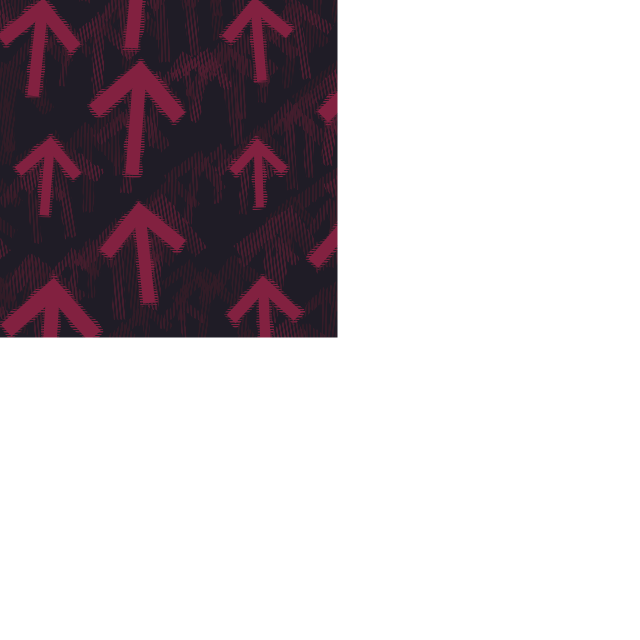
A WebGL 1 fragment shader for this pattern:

```glsl
precision highp float;
uniform vec2 u_resolution;

const vec3 PAPER = vec3(1.0);
const vec3 INK = vec3(0.12, 0.11, 0.15);
const vec3 DIM = vec3(0.19, 0.11, 0.15);
const vec3 WINE = vec3(0.34, 0.12, 0.20);
const vec3 CRIMSON = vec3(0.51, 0.13, 0.25);
const vec2 PANEL_CORNER = vec2(0.52734, 0.47266);
const float TAU = 6.28319;

vec2 hash2(vec2 p) {
  vec2 q = vec2(dot(p, vec2(127.1, 311.7)), dot(p, vec2(269.5, 183.3)));
  return fract(sin(q) * 43758.5);
}

float gradientDot(vec2 cell, vec2 offset, vec2 f) {
  float angle = TAU * hash2(cell + offset).x;
  return dot(vec2(cos(angle), sin(angle)), f - offset);
}

float gradientNoise(vec2 p) {
  vec2 cell = floor(p);
  vec2 f = fract(p);
  vec2 w = f * f * f * (f * (f * 6.0 - 15.0) + 10.0);
  float low = mix(gradientDot(cell, vec2(0.0), f), gradientDot(cell, vec2(1.0, 0.0), f), w.x);
  float high = mix(gradientDot(cell, vec2(0.0, 1.0), f), gradientDot(cell, vec2(1.0), f), w.x);
  return mix(low, high, w.y);
}

mat2 rotation(float angle) {
  float c = cos(angle);
  float s = sin(angle);
  return mat2(c, s, -s, c);
}

float box(vec2 p, vec2 halfSize) {
  vec2 d = abs(p) - halfSize;
  return length(max(d, 0.0)) + min(max(d.x, d.y), 0.0);
}

// Upward arrow of the given length with its tip at the origin.
float arrow(vec2 p, float size) {
  vec2 q = vec2(abs(p.x), -p.y) / size;
  vec2 r = vec2(q.x + q.y, q.y - q.x) * 0.7071;
  float stem = box(q - vec2(0.0, 0.56), vec2(0.058, 0.44));
  float arm = box(r - vec2(0.3, 0.068), vec2(0.3, 0.068));
  return min(stem, arm) * size;
}

// Jittered arrows in staggered columns: nearest distance and its random value.
vec2 scatterArrows(vec2 p, vec2 spacing, float seed, vec2 sizes, float tilt) {
  vec2 nearest = vec2(1.0, 0.0);
  float column = floor(p.x / spacing.x);
  for (int i = -1; i <= 1; i++) {
    float x = column + float(i);
    float shift = 0.5 * mod(x, 2.0);
    float row = floor(p.y / spacing.y - shift);
    for (int j = -1; j <= 1; j++) {
      float y = row + float(j);
      vec2 a = hash2(vec2(x, y) + seed);
      vec2 b = hash2(vec2(y, x) + seed + 37.0);
      vec2 tip = (vec2(x, y + shift) + 0.5 + (a - 0.5) * 0.28) * spacing;
      vec2 local = rotation((b.x - 0.5) * tilt) * (p - tip);
      float d = arrow(local, mix(sizes.x, sizes.y, b.y));
      if (d < nearest.x) nearest = vec2(d, a.x);
    }
  }
  return nearest;
}

float coverage(float d, float pixel) {
  return clamp(0.5 - d / pixel, 0.0, 1.0);
}

float stripes(float t) {
  return smoothstep(0.25, 0.75, 0.5 + 0.5 * sin(TAU * t));
}

// Layers of faint arrows, each filled with steep broken hatching.
vec3 hatchedArrows(vec2 p, float pixel) {
  vec3 color = INK;
  for (int i = 0; i < 4; i++) {
    float k = float(i);
    vec2 q = p + vec2(0.37, 0.23) * k;
    vec2 hit = scatterArrows(q, vec2(0.135, 0.17), 11.0 + 17.0 * k, vec2(0.09, 0.19), 0.4);
    float slant = (hit.y - 0.5) * 70.0;
    float hatch = stripes(p.x * 185.0 + p.y * slant + k * 0.3);
    float ragged = gradientNoise(p * vec2(190.0, 60.0) + 9.0 * k) * 0.004;
    float fade = smoothstep(-0.6, 0.3, gradientNoise(p * 16.0 + 5.0 * k));
    vec3 tone = mix(DIM, WINE, hit.y * hit.y * fade);
    color = max(color, mix(INK, tone, hatch * coverage(hit.x + ragged, pixel)));
  }
  return color;
}

// Solid arrows with a fine comb of lines along their edges.
vec3 solidArrows(vec3 under, vec2 p, float pixel) {
  float d = scatterArrows(p - vec2(0.0, 0.08), vec2(0.158, 0.2), 3.0, vec2(0.094, 0.19), 0.24).x;
  float grain = gradientNoise(p * 42.0);
  float comb = stripes(p.y * 256.0);
  float fringe = comb * coverage(d - 0.004 - 0.005 * grain, pixel);
  vec3 fringeColor = mix(WINE, CRIMSON, smoothstep(-0.1, 0.3, grain));
  vec3 color = mix(under, fringeColor, fringe);
  return mix(color, CRIMSON, coverage(d, pixel));
}

void main() {
  float side = min(u_resolution.x, u_resolution.y);
  vec2 p = gl_FragCoord.xy / side;
  float pixel = 1.0 / side;
  vec3 art = solidArrows(hatchedArrows(p, pixel), p, pixel);
  float panel = coverage(p.x - PANEL_CORNER.x, pixel) * coverage(PANEL_CORNER.y - p.y, pixel);
  gl_FragColor = vec4(mix(PAPER, art, panel), 1.0);
}
```
